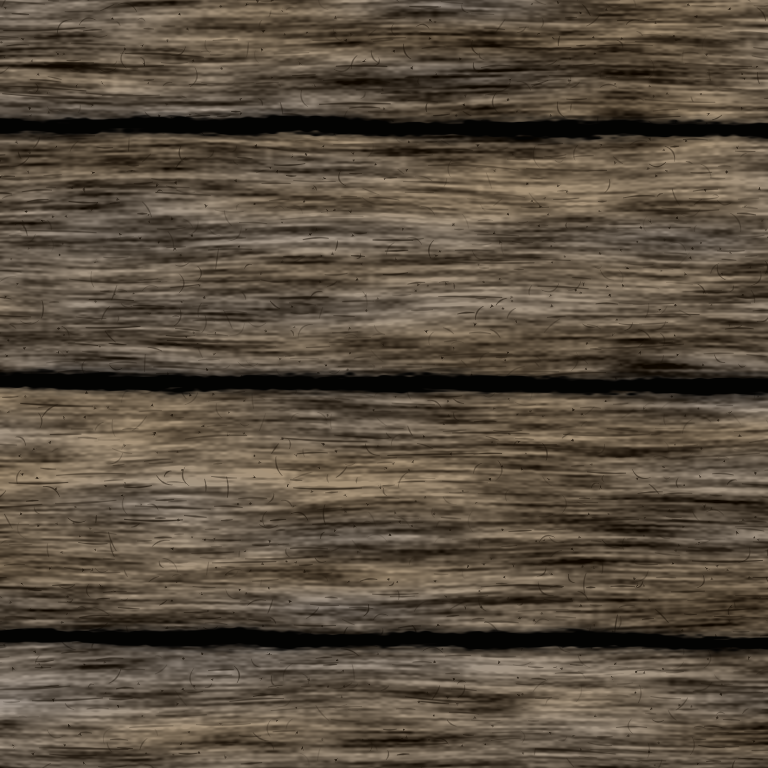
A Shadertoy shader for this texture:

```glsl
const float PLANKS = 3.0;
const float SEAM_HALF_WIDTH = 0.0098;
const float SEAM_SLOPE = -0.007;
const float SEAM_FRAY = 0.010;
const float GRAIN_CONTRAST = 1.08;
const float BASE_TONE = 0.61;
const float CRACK_DEPTH = 0.72;
const float HAIR_DEPTH = 0.62;
const float PIT_DEPTH = 0.80;
const vec3 GAP_BLACK = vec3(0.012, 0.010, 0.007);
const vec3 DARK_WOOD = vec3(0.10, 0.07, 0.035);
const vec3 PALE_WOOD = vec3(0.57, 0.52, 0.455);
const vec3 WARM_TINT = vec3(1.04, 0.99, 0.90);
const vec3 GREY_TINT = vec3(0.98, 1.00, 1.06);

vec2 hash2(vec2 p) {
    vec3 q = fract(p.xyx * vec3(0.1031, 0.1030, 0.0973));
    q += dot(q, q.yzx + 33.33);
    return fract((q.xx + q.yz) * q.zy);
}

float valueNoise(vec2 p) {
    vec2 cell = floor(p);
    vec2 f = fract(p);
    f = f * f * (3.0 - 2.0 * f);
    float low = mix(hash2(cell).x, hash2(cell + vec2(1, 0)).x, f.x);
    float high = mix(hash2(cell + vec2(0, 1)).x, hash2(cell + vec2(1, 1)).x, f.x);
    return mix(low, high, f.y);
}

// Cellular scatter of short bent strokes; tilt is the range of their angles
float strokes(vec2 p, vec2 cells, float reach, float thickness, float tilt, float density) {
    float pixel = 0.8 / iResolution.y;
    float ink = 0.0;
    for (int j = -1; j <= 1; j++)
    for (int i = -1; i <= 1; i++) {
        vec2 cell = floor(p * cells) + vec2(i, j);
        vec2 place = hash2(cell + 17.0);
        vec2 shape = hash2(cell + 71.0);
        vec2 kind = hash2(cell + 139.0);
        float angle = (shape.x - 0.5) * tilt;
        float c = cos(angle), s = sin(angle);
        vec2 q = mat2(c, -s, s, c) * (p - (cell + place) / cells);
        float halfLength = reach * mix(0.25, 1.0, shape.y);
        q.y += (kind.y - 0.5) * min(tilt, 1.0) * q.x * q.x / halfLength;
        float d = length(vec2(max(abs(q.x) - halfLength, 0.0), q.y));
        float taper = thickness * (1.0 - 0.6 * min(abs(q.x) / halfLength, 1.0));
        float stroke = 1.0 - smoothstep(taper - pixel, taper + pixel, d);
        ink = max(ink, stroke * step(kind.x, density) * mix(0.45, 1.0, place.x));
    }
    return ink;
}

// Layers of noise stretched along the fibres, centred on zero
float woodGrain(vec2 p) {
    float grain = 0.30 * (valueNoise(p * vec2(4.0, 15.0)) - 0.5);
    grain += 0.40 * (valueNoise(p * vec2(6.0, 62.0) + 9.0) - 0.5);
    grain += 0.52 * (valueNoise(p * vec2(11.0, 145.0) + 23.0) - 0.5);
    grain += 0.56 * (valueNoise(p * vec2(17.0, 290.0) + 41.0) - 0.5);
    grain += 0.26 * (valueNoise(p * vec2(120.0, 330.0) + 67.0) - 0.5);
    return grain;
}

void mainImage(out vec4 fragColor, in vec2 fragCoord) {
    vec2 uv = fragCoord / iResolution.y;

    // Wandering seams, each centred in its own band
    float band = floor(uv.y * PLANKS);
    float wander = 0.004 + SEAM_SLOPE * uv.x
        + 0.0014 * sin(uv.x * 11.0 + band * 2.1)
        + 0.0009 * sin(uv.x * 27.0 + band * 4.7);
    float along = (uv.y - wander) * PLANKS;
    float plank = floor(along + 0.5);
    float seamDistance = abs(fract(along) - 0.5) / PLANKS;

    // Each plank takes its own part of the grain, gently warped
    vec2 p = uv + vec2(plank * 5.3, plank * 2.7);
    p.y += 0.003 * sin(p.x * 7.0 + p.y * 19.0) + 0.0015 * sin(p.x * 17.0 - p.y * 31.0);
    float tone = BASE_TONE + GRAIN_CONTRAST * woodGrain(p);
    tone += 0.05 * (hash2(vec2(plank, 5.0)).x - 0.5);

    // Dark weathered streaks
    float streak = valueNoise(p * vec2(7.0, 85.0) + 113.0);
    float patches = valueNoise(p * vec2(9.0, 17.0) + 151.0);
    tone -= 0.34 * smoothstep(0.70, 0.95, streak) * smoothstep(0.25, 0.75, patches);

    // Long fibre cracks, crooked hairlines and pits
    float crack = strokes(p, vec2(8.0, 48.0), 0.060, 0.0014, 0.08, 0.42);
    float shortCrack = strokes(p + 3.7, vec2(22.0, 60.0), 0.020, 0.0012, 0.16, 0.40);
    float hair = strokes(p + 8.1, vec2(34.0), 0.013, 0.0010, 6.28, 0.50);
    float pit = strokes(p + 6.3, vec2(46.0), 0.0008, 0.0022, 6.28, 0.32);
    float wear = smoothstep(0.15, 0.65, patches);
    tone *= 1.0 - CRACK_DEPTH * max(crack, shortCrack) * mix(0.5, 1.0, wear);
    tone *= 1.0 - HAIR_DEPTH * hair * mix(0.35, 1.0, wear);
    tone *= 1.0 - PIT_DEPTH * pit;

    // Brown and grey patches
    float warmth = valueNoise(p * vec2(4.0, 22.0) + 191.0);
    vec3 color = mix(DARK_WOOD, PALE_WOOD, clamp(tone, -0.1, 1.12));
    color *= mix(GREY_TINT, WARM_TINT, warmth);

    // Frayed black gap with a soft shaded lip
    float fray = 0.6 * valueNoise(uv * vec2(22.0, 210.0) + 7.0)
        + 0.4 * valueNoise(uv * vec2(90.0, 300.0) + 29.0) - 0.5;
    float swell = 0.0014 * sin(uv.x * 15.0 + band * 3.0);
    float edge = seamDistance + SEAM_FRAY * fray + swell - SEAM_HALF_WIDTH;
    color *= mix(0.62, 1.0, smoothstep(0.0, 0.012, edge));
    float gap = 1.0 - smoothstep(-0.002, 0.0025, edge);
    color = mix(color, GAP_BLACK, gap);

    fragColor = vec4(clamp(color, 0.0, 1.0), 1.0);
}
```
